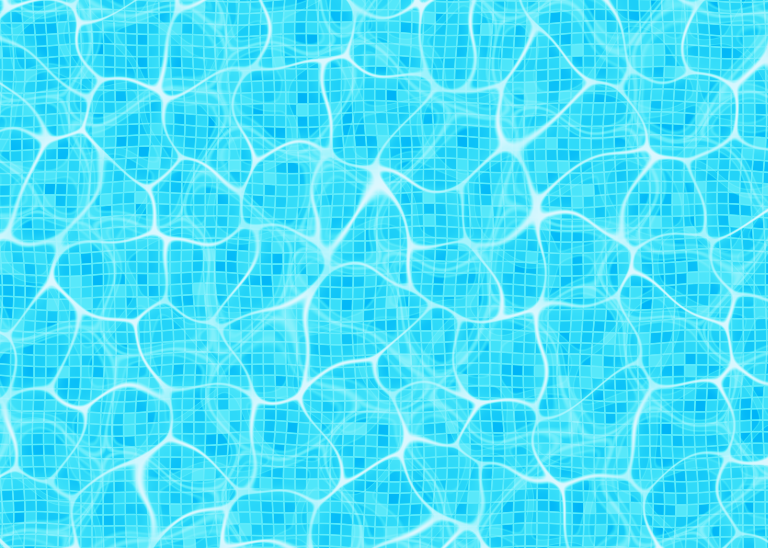
This texture is drawn by a WebGL 1 fragment shader. Its source:

```glsl
precision highp float;
// Sunlit swimming pool: small blue mosaic tiles under a net of white caustics.
uniform vec2 u_resolution;

float hash(vec2 p) {
  return fract(sin(dot(p, vec2(127.1, 311.7))) * 4375.85);
}

vec2 hash2(vec2 p) {
  return vec2(hash(p), hash(p + 57.3));
}

// Layered sines that bend straight cell walls into ripples
vec2 ripple(vec2 p, float phase) {
  vec2 a = sin(p.yx * vec2(15.0, 13.0) + p * 5.0 + phase);
  vec2 b = sin(p.yx * vec2(31.0, 35.0) - p * 11.0 + phase * 2.3);
  return a * 0.025 + b * 0.012;
}

// Smooth cellular wall distance: zero on walls, negative in the filled junctions
float wallDistance(vec2 p, float sharpness) {
  vec2 cell = floor(p);
  float nearest = 9.0;
  float sum = 0.0;
  for (int y = -2; y <= 2; y++) {
    for (int x = -2; x <= 2; x++) {
      vec2 id = cell + vec2(float(x), float(y));
      float dist = length(id + 0.12 + 0.76 * hash2(id) - p);
      nearest = min(nearest, dist);
      sum += exp(-sharpness * dist);
    }
  }
  float others = sum * exp(sharpness * nearest) - 1.0;
  return -log(max(others, 1e-5)) / sharpness;
}

// Faint translucent band with a crisp rim
float veil(float d, float width) {
  float band = 1.0 - smoothstep(width - 0.015, width + 0.015, d);
  float rim = 1.0 - smoothstep(0.0, 0.035, abs(d - width));
  return 0.13 * band + 0.17 * rim;
}

// Brightness of the mosaic: random tiles with pale grout
float mosaic(vec2 p) {
  float pixel = 48.0 / u_resolution.y;
  vec2 grid = p * 48.0;
  vec2 id = floor(grid);
  vec2 toEdge = 0.5 - abs(fract(grid) - 0.5);
  float edge = min(toEdge.x, toEdge.y);
  float tile = 0.2 * hash(id);
  tile += 0.16 * step(0.88, hash(id + 19.7));
  float grout = 1.0 - smoothstep(0.07 - 0.5 * pixel, 0.07 + 0.5 * pixel, edge);
  return mix(tile, 0.42, grout * 0.85);
}

// Water ramp from deep azure through cyan to near white
vec3 waterColor(float light) {
  return vec3(light, 0.95 - 0.19 * exp(5.0 * (0.05 - light)) + 0.03 * light * light,
              0.97 + 0.03 * light);
}

void main() {
  vec2 p = gl_FragCoord.xy / u_resolution.y;

  // Tiles, gently refracted
  float light = mosaic(p + 0.12 * ripple(p, 4.0));

  // Broad patches of scattered light
  float patches = sin(p.x * 9.0 + 2.0 * sin(p.y * 7.0)) * sin(p.y * 11.0 + 2.0 * sin(p.x * 6.0));
  light += 0.015 * patches;

  // Overlapping faint ribbons
  float wide = wallDistance((p + ripple(p, 1.7)) * 5.2 + 31.0, 13.0);
  float fine = wallDistance((p + ripple(p, 5.1)) * 7.3 + 73.0, 15.0);
  light = mix(light, 0.75, veil(wide, 0.12));
  light = mix(light, 0.75, 0.8 * veil(fine, 0.09));
  light = mix(light, 0.85, 0.35 * (1.0 - smoothstep(0.0, 0.05, abs(wide))));

  // Main caustic net: soft halo, then a bright core of changing strength
  float d = wallDistance((p + ripple(p, 0.0)) * 6.9 + 11.0, 18.0);
  float strength = 0.78 + 0.22 * sin(p.x * 17.0 + 3.0 * sin(p.y * 13.0));
  float halo = exp(-8.0 * max(d, 0.0));
  float core = 1.0 - smoothstep(0.0, 0.03 + 0.045 * strength, d);
  light = mix(light, 0.36, 0.5 * halo);
  light = mix(light, 0.86, core * strength);

  gl_FragColor = vec4(waterColor(clamp(light, 0.0, 1.0)), 1.0);
}
```
